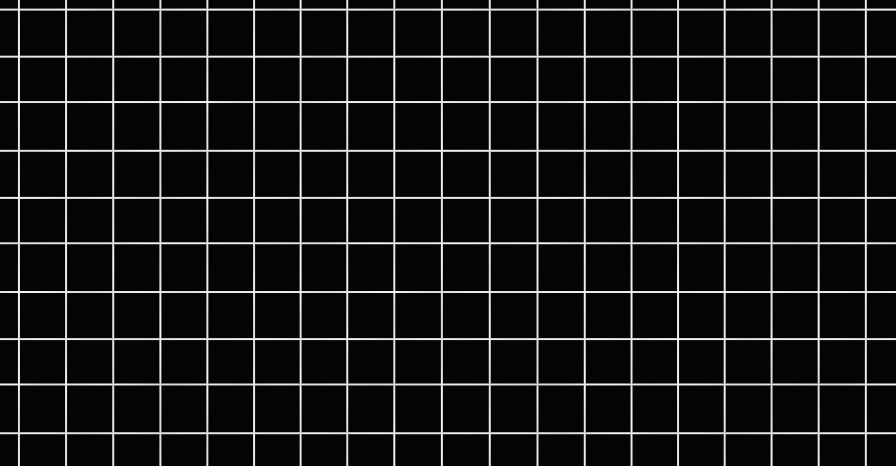
Reproduce this pattern procedurally as a Shadertoy shader.

```glsl
// Thin off-white square grid on near-black, with slightly uneven spacing and faint wear.

const vec2 CELLS = vec2(19.04, 9.90);        // cells across and down
const vec2 FIRST_LINE = vec2(0.402, 0.204);  // first line from left and from top, in cells
const float LINE_WIDTH = 0.042;              // in cells
const vec3 GROUND = vec3(0.015, 0.015, 0.016);
const vec3 LINE = vec3(0.96, 0.95, 0.97);

vec2 hashGradient(vec2 cell) {
    float h = fract(sin(dot(cell, vec2(127.1, 311.7))) * 43758.5);
    return vec2(cos(6.2832 * h), sin(6.2832 * h));
}

float gradientNoise(vec2 p) {
    vec2 i = floor(p);
    vec2 f = p - i;
    vec2 u = f * f * f * (f * (f * 6.0 - 15.0) + 10.0);
    vec2 e = vec2(0.0, 1.0);
    float a = dot(hashGradient(i), f);
    float b = dot(hashGradient(i + e.yx), f - e.yx);
    float c = dot(hashGradient(i + e.xy), f - e.xy);
    float d = dot(hashGradient(i + e.yy), f - e.yy);
    return mix(mix(a, b, u.x), mix(c, d, u.x), u.y);
}

// Columns drift smoothly together, then apart, around the middle
float columnShift(float index) {
    float t = index - 9.7;
    return 0.029 * sin(0.63 * t) * exp(-t * t / 32.0);
}

// Every third row sits a little high
float rowShift(float index) {
    return mod(index, 3.0) > 1.5 ? -0.036 : 0.0;
}

// Share of a pixel covered by a line at signed distance d
float lineCoverage(float d, float width, float pixel) {
    float low = max(d - 0.5 * pixel, -0.5 * width);
    float high = min(d + 0.5 * pixel, 0.5 * width);
    return clamp((high - low) / pixel, 0.0, 1.0);
}

// Gentle brightness changes along one line
float wear(float along, float index, float seed) {
    float n = gradientNoise(vec2(along * 0.8, index * 3.37 + seed));
    return 0.96 + 0.12 * n;
}

void mainImage(out vec4 fragColor, in vec2 fragCoord) {
    // Cell coordinates, measured from the top left
    vec2 uv = fragCoord / iResolution.xy;
    vec2 p = vec2(uv.x, 1.0 - uv.y) * CELLS;
    vec2 pixel = CELLS / iResolution.xy;

    // Nearest column and row line
    vec2 index = floor(p - FIRST_LINE + 0.5);
    vec2 shift = vec2(columnShift(index.x), rowShift(index.y));
    vec2 d = p - FIRST_LINE - index - shift;

    float column = lineCoverage(d.x, LINE_WIDTH, pixel.x) * wear(p.y, index.x, 0.4);
    float row = lineCoverage(d.y, LINE_WIDTH, pixel.y) * wear(p.x, index.y, 71.6);

    vec3 color = mix(GROUND, LINE, clamp(max(column, row), 0.0, 1.0));
    fragColor = vec4(color, 1.0);
}
```
